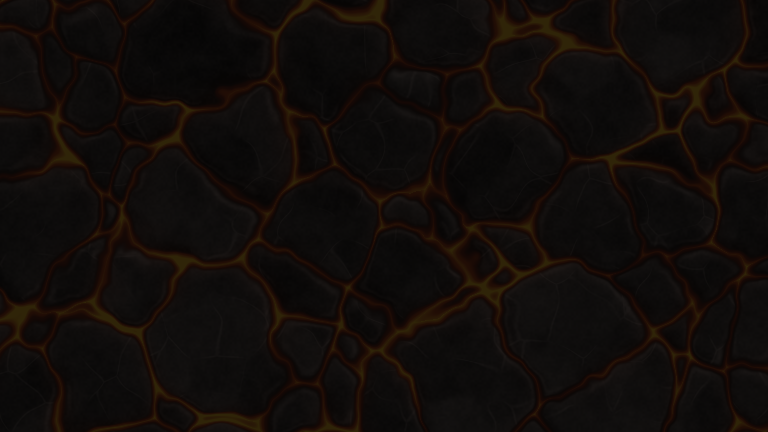
A WebGL 1 fragment shader for this texture:

```glsl
precision highp float;
// Dark chipped rocks of mixed sizes with dim lava glowing in the narrow gaps between them.

uniform vec2 u_resolution;

const float CELLS = 7.0;           // rock sites per canvas height
const float MIN_RADIUS = 0.22;     // rock weights, in cells
const float MAX_RADIUS = 1.38;
const float CORNER_SHARPNESS = 18.0;
const float HEAT_VARIATION = 0.085;
const float FACETS = 1.25;         // facets per cell
const vec2 LIGHT_DIR = vec2(0.45, 0.89);

const vec3 ROCK = vec3(0.050, 0.045, 0.043);
const vec3 SOOT = vec3(0.040, 0.026, 0.022);
const vec3 EMBER = vec3(0.080, 0.030, 0.018);
const vec3 RUST = vec3(0.130, 0.052, 0.020);
const vec3 ORANGE = vec3(0.160, 0.092, 0.026);
const vec3 YELLOW = vec3(0.185, 0.142, 0.030);

vec2 hash2(vec2 p) {
  vec3 q = fract(vec3(p.xyx) * vec3(0.1031, 0.1030, 0.0973));
  q += dot(q, q.yzx + 33.33);
  return fract((q.xx + q.yz) * q.zy);
}

float noise(vec2 p) {
  vec2 i = floor(p);
  vec2 f = fract(p);
  f = f * f * (3.0 - 2.0 * f);
  float low = mix(hash2(i).x, hash2(i + vec2(1.0, 0.0)).x, f.x);
  float high = mix(hash2(i + vec2(0.0, 1.0)).x, hash2(i + 1.0).x, f.x);
  return mix(low, high, f.y);
}

// Site position in xy, weight radius in z.
vec3 rockSite(vec2 cell) {
  float size = pow(hash2(cell + 71.7).x, 2.3);
  return vec3(cell + 0.1 + 0.8 * hash2(cell), mix(MIN_RADIUS, MAX_RADIUS, size));
}

float powerDistance(vec2 p, vec3 site) {
  vec2 offset = p - site.xy;
  return dot(offset, offset) - site.z * site.z;
}

// Weighted Voronoi: rounded edge distance in x, inward edge direction in yz.
vec3 rockEdge(vec2 p, out vec2 rockCell) {
  vec2 base = floor(p);
  float nearest = 100.0;
  rockCell = base;
  for (int y = -2; y <= 2; y++) {
    for (int x = -2; x <= 2; x++) {
      vec2 cell = base + vec2(float(x), float(y));
      float d = powerDistance(p, rockSite(cell));
      if (d < nearest) {
        nearest = d;
        rockCell = cell;
      }
    }
  }
  vec3 own = rockSite(rockCell);
  float total = 0.0001;
  vec2 inward = vec2(0.0);
  for (int y = -2; y <= 2; y++) {
    for (int x = -2; x <= 2; x++) {
      vec2 cell = base + vec2(float(x), float(y));
      vec3 other = rockSite(cell);
      vec2 apart = own.xy - other.xy;
      float gap = length(apart);
      if (gap > 0.001) {
        float d = (powerDistance(p, other) - nearest) / (2.0 * gap);
        float w = exp(-CORNER_SHARPNESS * d);
        total += w;
        inward += w * apart / gap;
      }
    }
  }
  return vec3(-log(total) / CORNER_SHARPNESS, inward / total);
}

// Softly joined planes: tilt brightness in x, distance to the crease in y.
vec2 rockFacet(vec2 p) {
  vec2 base = floor(p);
  float first = 8.0;
  float second = 8.0;
  vec2 blend = vec2(0.0, 0.00001);
  for (int y = -1; y <= 1; y++) {
    for (int x = -1; x <= 1; x++) {
      vec2 cell = base + vec2(float(x), float(y));
      float d = length(p - cell - hash2(cell + 5.0));
      second = min(second, max(first, d));
      first = min(first, d);
      float w = exp(-16.0 * d);
      blend += w * vec2(hash2(cell + 29.0).y - 0.5, 1.0);
    }
  }
  return vec2(blend.x / blend.y, second - first);
}

vec3 rockColor(vec2 p, vec2 seed, float edge, vec2 inward) {
  vec2 q = p + seed * 40.0;
  vec2 bend = vec2(noise(q * 2.2), noise(q * 2.2 + 37.0)) - 0.5;
  vec2 facet = rockFacet((q + 0.35 * bend) * FACETS);
  float bevel = 1.0 - smoothstep(0.04, 0.30, edge);
  float shade = 0.97 + 0.50 * facet.x;
  shade += 0.42 * bevel * dot(-inward, LIGHT_DIR);
  shade += 0.22 * (noise(q * 4.0 + 5.0) - 0.5);
  shade += 0.18 * (noise(q * 11.0) - 0.5) + 0.20 * (noise(q * 27.0) - 0.5);
  shade += 0.25 * (seed.y - 0.5);
  // Worn pale creases, broken up along their length.
  float crease = 1.0 - smoothstep(0.0, 0.06, facet.y);
  shade += 0.42 * crease * smoothstep(0.35, 0.75, noise(q * 2.3 + 31.0));
  // Worn rim just inside the dark outer edge.
  float rim = smoothstep(0.08, 0.12, edge) * (1.0 - smoothstep(0.12, 0.18, edge));
  shade += 0.35 * rim * smoothstep(0.4, 0.75, noise(q * 2.6 + 13.0));
  return ROCK * clamp(shade, 0.40, 2.0);
}

vec3 lavaColor(float depth) {
  vec3 color = mix(YELLOW, ORANGE, smoothstep(-0.040, -0.012, depth));
  color = mix(color, RUST, smoothstep(-0.016, 0.008, depth));
  color = mix(color, EMBER, smoothstep(0.006, 0.040, depth));
  return mix(color, SOOT, smoothstep(0.035, 0.085, depth));
}

void main() {
  vec2 p = gl_FragCoord.xy / u_resolution.y * CELLS + 20.0;
  // Two scales of warping make the outlines uneven.
  vec2 warp = vec2(noise(p * 1.4), noise(p * 1.4 + 43.0)) - 0.5;
  vec2 chips = vec2(noise(p * 4.5 + 7.0), noise(p * 4.5 + 61.0)) - 0.5;
  vec2 rockCell;
  vec3 edge = rockEdge(p + 0.42 * warp + 0.11 * chips, rockCell);

  float heat = noise(p * 1.1 + 83.0) - 0.5;
  vec3 lava = lavaColor(edge.x - HEAT_VARIATION * heat);
  vec3 rock = rockColor(p, hash2(rockCell + 19.0), edge.x, edge.yz);
  vec3 color = mix(lava, rock, smoothstep(0.045, 0.100, edge.x));
  // Faint warm light spilling onto the rocks.
  float spill = exp(-8.0 * max(edge.x, 0.0)) * smoothstep(0.04, 0.10, edge.x);
  color += vec3(0.034, 0.007, 0.0) * spill * (0.7 + 1.4 * heat);
  gl_FragColor = vec4(color, 1.0);
}
```
